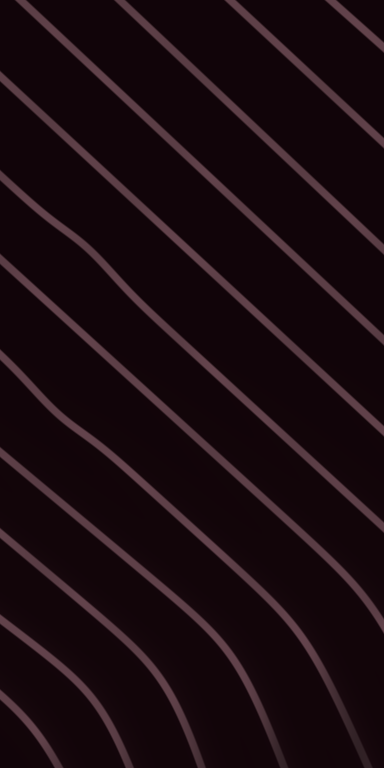
Reproduce this background procedurally as a Shadertoy shader.

```glsl
// Draws thin mauve strands sweeping diagonally over near-black plum and bending down at the foot.

const int STRANDS = 12;
const float KNEE_SOFTNESS = 0.042;
const float HALF_WIDTH = 0.0098;
const vec3 PLUM_BLACK = vec3(0.068, 0.017, 0.034);
const vec3 MAUVE = vec3(0.375, 0.255, 0.288);
const vec3 GLOW = vec3(0.055, 0.035, 0.042);

// Per strand: height at the left edge, diagonal slope, extra slope past the knee
const vec3 SWEEP[STRANDS] = vec3[STRANDS](
    vec3(-0.766, 0.890, 0.0), vec3(-0.557, 0.930, 0.0),
    vec3(-0.294, 0.944, 0.0), vec3(-0.050, 0.936, 0.0),
    vec3( 0.198, 0.925, 0.0), vec3( 0.456, 0.918, 0.0),
    vec3( 0.674, 0.910, 1.2), vec3( 0.922, 0.905, 1.38),
    vec3( 1.177, 0.835, 1.9), vec3( 1.388, 0.840, 2.4),
    vec3( 1.612, 0.760, 2.2), vec3( 1.805, 0.800, 1.4));

float hash(vec2 p) {
    return fract(sin(dot(p, vec2(41.3, 289.1))) * 4375.5);
}

float noise(vec2 p) {
    vec2 cell = floor(p), f = fract(p);
    f = f * f * (3.0 - 2.0 * f);
    return mix(mix(hash(cell), hash(cell + vec2(1, 0)), f.x),
               mix(hash(cell + vec2(0, 1)), hash(cell + vec2(1, 1)), f.x), f.y);
}

float kneePosition(float index) {
    return 0.982 - 0.173 * (index - 6.0);
}

// Small opposing bulges in the strands left of the middle
float ripple(float x, float index) {
    float side = index - 6.0;
    float offset = (x - 0.19 + 0.04 * side) / 0.09;
    return abs(side) < 1.5 ? 0.019 * side * exp(-offset * offset) : 0.0;
}

float strandHeight(float x, float index, vec3 sweep) {
    float bend = log(1.0 + exp((x - kneePosition(index)) / KNEE_SOFTNESS));
    return sweep.x + sweep.y * x + sweep.z * KNEE_SOFTNESS * bend + ripple(x, index);
}

// Signed distance to a strand, corrected for its local slope
float strandDistance(vec2 p, float index, vec3 sweep) {
    const float STEP = 0.004;
    float slope = (strandHeight(p.x + STEP, index, sweep)
                 - strandHeight(p.x - STEP, index, sweep)) / (2.0 * STEP);
    return (p.y - strandHeight(p.x, index, sweep)) / sqrt(1.0 + slope * slope);
}

void mainImage(out vec4 fragColor, in vec2 fragCoord) {
    // Canvas height spans two units, measured down from the top
    float unit = 2.0 / iResolution.y;
    vec2 p = vec2(fragCoord.x, iResolution.y - fragCoord.y) * unit;
    float edge = max(unit * 0.75, 0.003);
    vec3 color = PLUM_BLACK;

    for (int i = 0; i < STRANDS; i++) {
        float index = float(i);
        float d = strandDistance(p, index, SWEEP[i]);
        float knee = kneePosition(index);

        // Strands lose light where they turn downward
        float fade = smoothstep(knee - 0.02, knee + 0.13, p.x) * step(6.5, index);
        float light = mix(1.0, 0.5, fade);
        light *= 0.90 + 0.16 * noise(p * 9.0 + index);

        // Faint halo on the upper side, stronger near the foot
        float halo = exp(-abs(d) / 0.028) * (d < 0.0 ? 1.0 : 0.25);
        color += GLOW * halo * smoothstep(0.8, 1.8, p.y) * 0.7;

        float cover = 1.0 - smoothstep(HALF_WIDTH - edge, HALF_WIDTH + edge, abs(d));
        color = mix(color, MAUVE * light, cover);
    }
    fragColor = vec4(color, 1.0);
}
```
